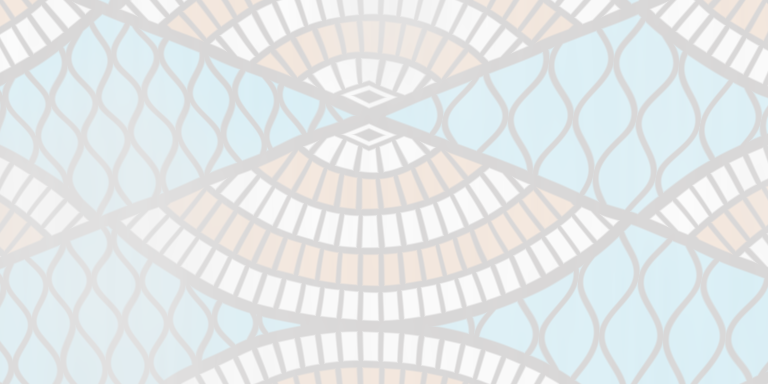
A Shadertoy shader for this pattern:

```glsl
// Faded tilework: mirrored brick fans on a staggered lattice, with blue leaf
// netting between them. Folding reduces the lattice to one triangle, where
// nested circles make the rings and sine curves make the leaves.

const vec3 INK   = vec3(0.850, 0.845, 0.845);
const vec3 WHITE = vec3(0.978, 0.978, 0.978);
const vec3 PEACH = vec3(0.952, 0.905, 0.868);
const vec3 BLUE  = vec3(0.862, 0.938, 0.962);
const vec3 HAZE  = vec3(0.920, 0.920, 0.920);

const vec2  APEX = vec2(0.9635, 0.7005);  // where two fans meet
const vec2  HALF_CELL = vec2(1.380, 0.5495);
const float RINGS = 5.0;
const float INNER = 0.058;                // start of the first ring
const float FLATTEN = 0.75;               // shift of ring centre per unit of depth
const float BRICK = 0.053;                // brick spacing along a ring
const float RING_LINE = 0.0090;           // half widths of the lines
const float BRICK_LINE = 0.0070;
const float BORDER_LINE = 0.0155;
const float LEAF_LINE = 0.0080;
const vec2  LEAF = vec2(0.060, 0.215);    // column spacing and leaf height
const float LEAF_SWING = 0.42;
const float LEAF_LEAN = 0.16;
const float LARGE_LEAF = 1.38;
const vec2  EYE_CENTRE = vec2(0.0, 0.049);
const vec2  EYE_SIZE = vec2(0.071, 0.029);
const float SOFTNESS = 0.0015;
const float WOBBLE = 0.008;
const float WEAR = 0.45;

float hash(vec2 p) {
    return fract(sin(dot(p, vec2(127.1, 311.7))) * 43758.5453);
}

float noise(vec2 p) {
    vec2 i = floor(p), f = fract(p);
    f = f * f * (3.0 - 2.0 * f);
    return mix(mix(hash(i), hash(i + vec2(1, 0)), f.x),
               mix(hash(i + vec2(0, 1)), hash(i + vec2(1, 1)), f.x), f.y);
}

// Depth of the ring through q, measured along the fan's axis
float ringDepth(vec2 q) {
    float k = 1.0 + 2.0 * FLATTEN, y = FLATTEN * q.y;
    return (y + sqrt(y * y + k * dot(q, q))) / k;
}

float rhombus(vec2 p, vec2 size) {
    return (dot(abs(p) / size, vec2(1)) - 1.0) / length(1.0 / size);
}

// Distance outside the ink of the leaf net; negative within a line
float leafNet(vec2 p, vec2 size) {
    float column = p.x / size.x, phase = 6.28318 * p.y / size.y, d = 1.0;
    float slope = LEAF_SWING * 6.28318 * size.x / size.y * sin(phase);
    for (float i = -1.0; i <= 1.0; i++) {
        float n = floor(column + 0.5) + i;
        float curve = n + (1.0 - 2.0 * mod(n, 2.0)) * LEAF_SWING * cos(phase);
        d = min(d, abs(column - curve) * size.x / sqrt(1.0 + slope * slope));
    }
    return d - LEAF_LINE;
}

// Bricks of one ring: paint colour and distance outside the ink
float fanBricks(vec2 q, float depth, vec2 cell, out vec3 paint) {
    float pitch = (HALF_CELL.y - INNER) / RINGS;
    float r = (depth - INNER) / pitch;
    float ring = clamp(floor(r), 0.0, RINGS - 1.0);
    float middle = INNER + (ring + 0.5) * pitch;
    float angle = atan(q.x, q.y + FLATTEN * middle);
    float s = angle * (1.0 + FLATTEN) * middle / BRICK;
    float jitter = hash(vec2(floor(s + 0.5), ring) + cell * 7.0) - 0.5;
    float gap = (0.5 - abs(fract(s + 0.5) - 0.5)) * BRICK;
    float stretch = 1.0 + FLATTEN * (1.0 - cos(angle));
    float edge = min(r - ring, ring + 1.0 - r) * pitch * stretch;
    paint = (mod(ring, 2.0) < 0.5 ? WHITE : PEACH) + 0.008 * jitter;
    return min(edge - RING_LINE, gap - BRICK_LINE + 0.002 * jitter);
}

void mainImage(out vec4 fragColor, in vec2 fragCoord) {
    vec2 uv = fragCoord / iResolution.y;
    float aa = SOFTNESS + 0.7 / iResolution.y;
    vec2 p = uv - APEX;
    p += WOBBLE * (vec2(noise(uv * 9.0), noise(uv * 9.0 + 31.0)) - 0.5);

    // Fold the lattice to the triangle above one diagonal
    vec2 q = abs(mod(p + HALF_CELL, 2.0 * HALF_CELL) - HALF_CELL);
    float slope = HALF_CELL.y / HALF_CELL.x;
    if (q.y < slope * q.x) q = HALF_CELL - q;
    float diagonal = (q.y - slope * q.x) / sqrt(1.0 + slope * slope);
    float depth = ringDepth(q);
    float tilt = atan(q.x, q.y + FLATTEN * depth);
    float rim = (depth - HALF_CELL.y) * (1.0 + FLATTEN * (1.0 - cos(tilt)));

    // Fan of bricks, with a small eye at the apex
    vec2 cell = floor(p / HALF_CELL);
    vec3 fanPaint;
    float fan = fanBricks(q, depth, cell, fanPaint);
    float eye = rhombus(q - EYE_CENTRE, EYE_SIZE);
    fan = min(fan, eye - 0.012);
    fan = max(fan, 0.0055 - abs(eye + 0.0055));

    // Leaves, larger on alternate sides and leaning outwards
    vec2 field = vec2(cell.x, floor(p.y / HALF_CELL.y + 0.5));
    float left = mod(field.x, 2.0);
    vec2 leafPos = p - vec2(0, field.y * HALF_CELL.y);
    leafPos.x -= LEAF_LEAN * (1.0 - 2.0 * left) * leafPos.y;
    leafPos += 0.025 * vec2(noise(uv * 5.0 + 11.0), noise(uv * 5.0 + 47.0));
    leafPos.y += hash(field) * LEAF.y;
    float leaves = leafNet(leafPos, LEAF * mix(LARGE_LEAF, 1.0, left));
    vec3 leafPaint = BLUE + 0.022 * (noise(uv * 4.0 + 5.0) - 0.5) * vec3(1.0, 0.3, 0.1);

    // Paint between the ink lines
    bool inFan = rim < 0.0;
    float area = inFan ? fan : leaves;
    area = min(area, min(diagonal, abs(rim)) - BORDER_LINE);
    vec3 colour = mix(INK, inFan ? fanPaint : leafPaint, smoothstep(-aa, aa, area));

    // Broad fading and faint upright streaks
    float fade = smoothstep(0.45, 0.95, noise(uv * vec2(3.0, 2.0) + 17.0));
    float streak = noise(uv * vec2(45.0, 4.0)) - 0.5;
    colour = mix(colour, HAZE, WEAR * fade) + 0.008 * streak;
    fragColor = vec4(colour, 1.0);
}
```
